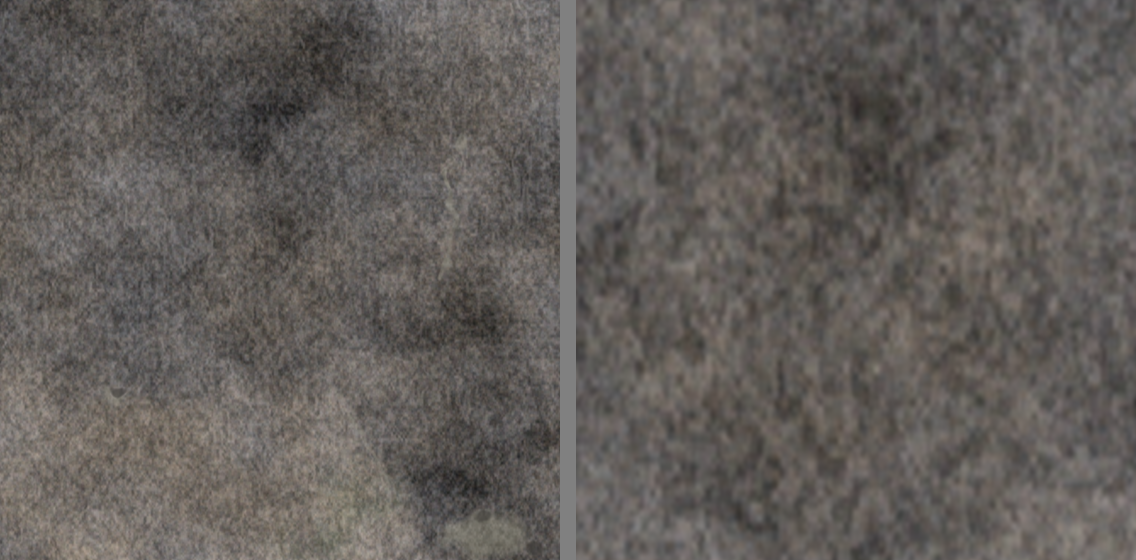
Left, the full canvas; right, a detail of the centre.
This texture is drawn by a three.js fragment shader. Its source:

```glsl
varying vec2 vUv;

float hash(vec2 p) {
  return fract(sin(dot(p, vec2(127.1, 311.7))) * 43758.5453);
}

float noise(vec2 p) {
  vec2 i = floor(p), f = fract(p);
  f = f * f * (3.0 - 2.0 * f);
  return mix(mix(hash(i), hash(i + vec2(1.0, 0.0)), f.x),
             mix(hash(i + vec2(0.0, 1.0)), hash(i + 1.0), f.x), f.y);
}

float fbm(vec2 p) {
  float sum = 0.0, amp = 0.5;
  for (int i = 0; i < 5; i++) {
    sum += amp * noise(p);
    p = mat2(1.6, 1.2, -1.2, 1.6) * p + 17.3;
    amp *= 0.55;
  }
  return sum / 1.05;
}

float segment(vec2 p, vec2 a, vec2 b) {
  vec2 ab = b - a;
  return length(p - a - ab * clamp(dot(p - a, ab) / dot(ab, ab), 0.0, 1.0));
}

// Soft dark smear along a line
float smear(vec2 p, vec2 a, vec2 b, float width) {
  float d = segment(p, a, b) / width;
  return exp(-d * d);
}

// Thin pale line, fading in and out along its length
float vein(vec2 p, vec2 a, vec2 b, float width) {
  return (1.0 - smoothstep(0.2 * width, width, segment(p, a, b)))
       * (0.4 + 0.6 * noise(p * 55.0));
}

float chip(vec2 p, vec2 center, vec2 radius) {
  return 1.0 - smoothstep(0.55, 1.15, length((p - center) / radius));
}

void main() {
  vec2 p = vUv;
  vec2 drift = vec2(fbm(p * 7.0 + 3.0), fbm(p * 7.0 + 41.0)) - 0.5;
  vec2 ripple = vec2(noise(p * 38.0), noise(p * 38.0 + 60.0)) - 0.5;
  vec2 q = p + 0.13 * drift + 0.012 * ripple;

  // Broad light and dark regions
  float bend = max(q.x - 0.5, 0.0);
  float worn = 1.0 - smoothstep(-0.07, 0.06, q.y - 0.31 + 4.5 * bend * bend);
  float tone = 0.362 + 0.085 * worn;
  tone += 0.05 * smoothstep(0.6, 0.85, q.x) * smoothstep(0.68, 0.95, q.y);
  tone += 0.035 * smear(q, vec2(0.05, 0.58), vec2(0.25, 0.48), 0.13);
  tone += 0.045 * smear(q, vec2(0.68, 0.57), vec2(0.8, 0.65), 0.09);
  tone -= 0.04 * smoothstep(0.65, 0.9, q.y) * (1.0 - smoothstep(0.35, 0.65, q.x));

  // Stains
  float stain = smear(q, vec2(0.46, 0.76), vec2(0.62, 0.95), 0.038);
  stain += 0.8 * smear(q, vec2(0.69, 0.41), vec2(0.86, 0.43), 0.045);
  stain += 0.6 * smear(q, vec2(0.84, 0.51), vec2(0.92, 0.32), 0.05);
  stain += 0.9 * smear(q, vec2(0.89, 0.2), vec2(0.98, 0.22), 0.035);
  stain += 0.8 * smear(q, vec2(0.76, 0.12), vec2(0.85, 0.16), 0.04);
  stain += 0.4 * smear(q, vec2(0.43, 0.36), vec2(0.53, 0.58), 0.05);
  tone -= 0.11 * stain * (0.5 + fbm(p * 18.0));

  // Mottling and slightly upright fibrous grain
  tone += 0.2 * (fbm(p * 6.0 + 9.0) - 0.5);
  tone += 0.13 * (fbm(p * 26.0 + 5.0) - 0.5);
  vec2 fiber = p + 0.006 * ripple;
  tone += 0.11 * (noise(fiber * vec2(125.0, 85.0)) - 0.5);
  tone += 0.13 * (noise(fiber * vec2(230.0, 150.0) + 31.0) - 0.5);
  tone += 0.06 * (noise(p * vec2(330.0, 260.0) + 77.0) - 0.5);

  // Warm and cool tints, with coloured specks
  float warmth = clamp(0.45 + 1.5 * (fbm(p * 9.0 + 80.0) - 0.5) + 0.25 * worn, 0.0, 1.0);
  vec3 color = tone * mix(vec3(1.02, 1.0, 1.01), vec3(1.08, 1.0, 0.92), warmth);
  color.r += 0.035 * (noise(p * 190.0 + 12.0) - 0.5);
  color.b += 0.035 * (noise(p * 190.0 + 90.0) - 0.5);
  float moss = smear(q, vec2(0.55, 0.04), vec2(0.65, 0.09), 0.05);
  color += vec3(-0.025, 0.0, -0.025) * moss * noise(p * 24.0);

  // Veins and pale chips
  vec2 v = p + 0.018 * ripple;
  float pale = vein(v, vec2(0.79, 0.7), vec2(0.81, 0.6), 0.007);
  pale = max(pale, vein(v, vec2(0.81, 0.6), vec2(0.79, 0.5), 0.006));
  pale = max(pale, 0.6 * vein(v, vec2(0.62, 0.26), vec2(0.7, 0.14), 0.006));
  pale = max(pale, 0.5 * vein(v, vec2(0.63, 0.62), vec2(0.64, 0.53), 0.005));
  pale = max(pale, 0.8 * chip(v, vec2(0.825, 0.75), vec2(0.01, 0.022)));
  pale = max(pale, 0.7 * chip(v, vec2(0.205, 0.297), vec2(0.022, 0.015)));
  pale = max(pale, 0.5 * chip(v, vec2(0.17, 0.985), vec2(0.018, 0.014)));
  pale = max(pale, chip(p + 0.05 * drift + 0.03 * ripple, vec2(0.86, 0.045), vec2(0.075, 0.045)));
  color = mix(color, vec3(0.54, 0.53, 0.48) + 0.5 * (tone - 0.38), 0.7 * pale);

  // Dark pits beside the chips
  float pit = chip(v, vec2(0.215, 0.306), vec2(0.016, 0.009));
  pit = max(pit, chip(v, vec2(0.865, 0.072), vec2(0.018, 0.012)));
  pit = max(pit, chip(v, vec2(0.955, 0.022), vec2(0.02, 0.014)));
  color = mix(color, vec3(0.25, 0.24, 0.23), 0.6 * pit);

  gl_FragColor = vec4(color, 1.0);
}
```
